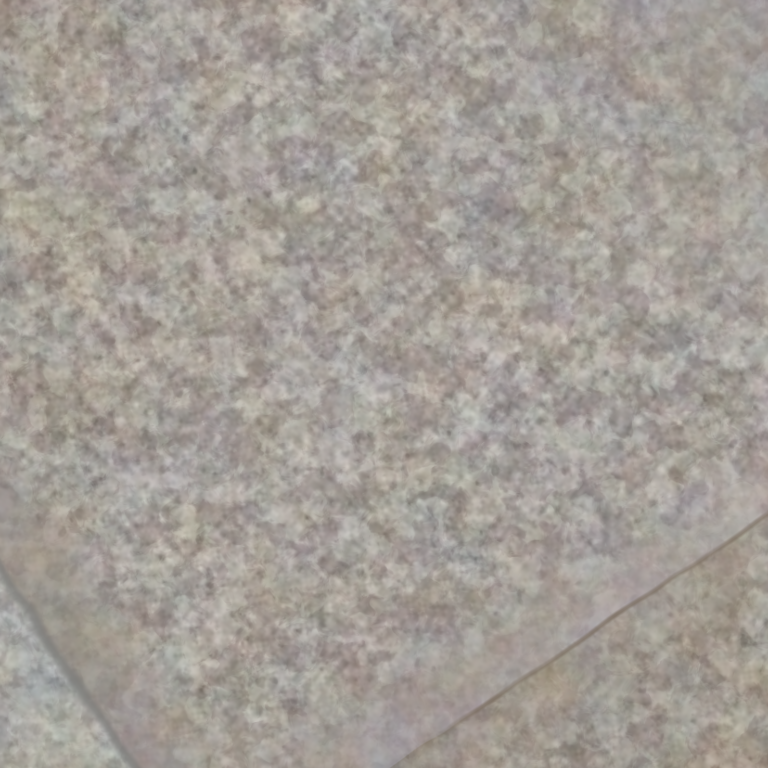
Reproduce this texture procedurally as a WebGL 2 fragment shader.

```glsl
#version 300 es
precision highp float;
// Weathered mottled stone slabs, with two worn diagonal seams near the bottom.

#define STONE vec3(0.650, 0.626, 0.600)
#define SEAM_BROWN vec3(0.49, 0.44, 0.39)
#define SEAM_GREY vec3(0.49, 0.49, 0.48)
#define FLAKE_SCALE 42.0
#define GRAIN_SCALE 95.0
#define FLAKE_CONTRAST 0.085
#define GRAIN_CONTRAST 0.28
#define TINT_CONTRAST 0.085
#define DRIFT_CONTRAST 0.06
#define SMOOTH_BORDER 0.13

uniform vec2 u_resolution;
out vec4 fragColor;

float hash(vec2 p) {
    return fract(sin(dot(p, vec2(127.1, 311.7))) * 43758.5453);
}

float noise(vec2 p) {
    vec2 cell = floor(p);
    vec2 f = fract(p);
    f = f * f * (3.0 - 2.0 * f);
    float low = mix(hash(cell), hash(cell + vec2(1.0, 0.0)), f.x);
    float high = mix(hash(cell + vec2(0.0, 1.0)), hash(cell + vec2(1.0, 1.0)), f.x);
    return mix(low, high, f.y);
}

// Layered noise, rotated between octaves to hide the lattice.
float fbm(vec2 p, int octaves) {
    float sum = 0.0;
    float weight = 1.0;
    float total = 0.0;
    for (int i = 0; i < octaves; i++) {
        sum += weight * noise(p);
        total += weight;
        weight *= 0.6;
        p = mat2(1.6, 1.2, -1.2, 1.6) * p + 17.3;
    }
    return sum / total;
}

void main() {
    vec2 uv = gl_FragCoord.xy / u_resolution.y;
    float pixel = 1.0 / u_resolution.y;

    // Signed distances to the seams, positive on the main slab.
    float wobble = noise(uv * 24.0) - 0.5;
    float rightSeam = dot(uv - vec2(0.56, 0.036), vec2(-0.555, 0.832)) + 0.004 * wobble;
    float leftSeam = dot(uv - vec2(0.0, 0.258), vec2(0.826, 0.563)) + 0.008 * wobble;
    float rightSlab = 1.0 - smoothstep(-pixel, pixel, rightSeam);
    float leftSlab = 1.0 - smoothstep(-0.004, 0.004, leftSeam);

    // Mottling is worn away along the borders and in the upper right.
    float broad = fbm(uv * 5.0 + 3.7, 3) - 0.5;
    float border = min(abs(rightSeam), abs(leftSeam)) + 0.09 * broad;
    float rough = mix(0.4, 1.0, smoothstep(0.02, SMOOTH_BORDER, border));
    rough *= 1.0 - 0.5 * smoothstep(1.45, 1.9, uv.x + uv.y + 0.5 * broad);
    rough = mix(rough, 0.75, max(leftSlab, 0.4 * rightSlab));

    // Ragged brownish flakes over a pale network, with finer grain on top.
    vec2 warp = vec2(noise(uv * 60.0), noise(uv * 60.0 + 51.0)) - 0.5;
    vec2 flakeUv = uv + 0.012 * warp;
    float flakes = smoothstep(0.38, 0.62, fbm(flakeUv * FLAKE_SCALE, 4)) - 0.5;
    float grain = fbm(uv * GRAIN_SCALE + 9.1, 2) - 0.5;
    float tone = rough * (FLAKE_CONTRAST * flakes + GRAIN_CONTRAST * 0.8 * grain);
    tone += DRIFT_CONTRAST * broad;

    // Sparse soft dark pits.
    float pits = smoothstep(0.6, 0.85, fbm(uv * 62.0 + 31.0, 3));
    tone -= 0.07 * rough * pits;

    // Drifting tan to blue-grey and pink to green tints.
    float warmth = fbm(uv * 18.0 + 71.0, 4) - 0.5 + 0.12 * (0.5 - uv.x);
    float blush = fbm(uv * 26.0 + 113.0, 4) - 0.5 - 0.2 * rough * flakes;
    vec3 tint = warmth * vec3(0.6, 0.1, -0.9) + blush * vec3(0.4, -0.4, 0.1);
    vec3 color = STONE + tone + TINT_CONTRAST * tint;

    // Neighbouring slabs: brown on the right, pale and cool on the left.
    color += rightSlab * vec3(-0.025, -0.035, -0.05);
    color += leftSlab * vec3(0.02, 0.05, 0.055);

    // Soft shading beside the seams, then the seam lines.
    color -= 0.045 * (1.0 - leftSlab) * exp(-max(leftSeam, 0.0) / 0.05);
    color += vec3(0.0, -0.006, 0.012) * (1.0 - rightSlab) * exp(-max(rightSeam, 0.0) / 0.06);
    color -= 0.025 * rightSlab * exp(min(rightSeam, 0.0) / 0.012);
    float brownLine = 1.0 - smoothstep(0.0006, 0.0038 + pixel, abs(rightSeam));
    float greyLine = 1.0 - smoothstep(0.001, 0.011, abs(leftSeam));
    float wear = smoothstep(0.5, 0.66, uv.x) * (0.5 + 0.5 * noise(uv * 45.0 + 5.0));
    color = mix(color, SEAM_BROWN, 0.85 * brownLine * wear);
    color = mix(color, SEAM_GREY, 0.7 * greyLine);

    fragColor = vec4(clamp(color, 0.0, 1.0), 1.0);
}
```
